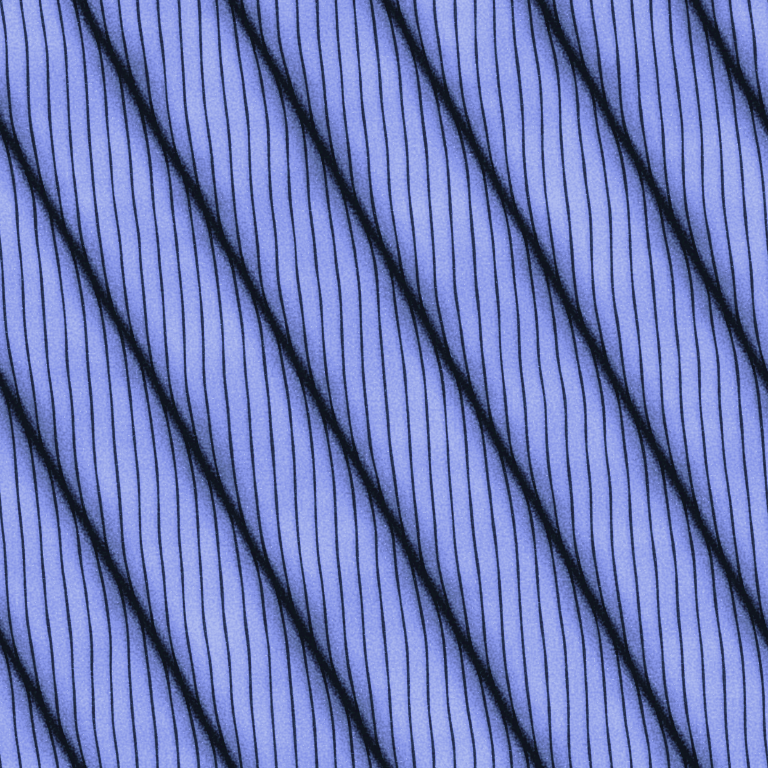
Give the GLSL for this texture, as a Shadertoy shader.

```glsl
// Blue twisted cords in diagonal rows, each wound from fine creased fibres with a woven grain.

const vec2 STRANDS = vec2(5.0, 3.0);    // cords across and down
const vec2 FIBRES = vec2(24.0, -6.0);   // fibre turns across and down
const float STRAND_PHASE = 0.515;
const float TWIST = 1.5;                // S-bend of the fibres inside a cord
const float ROUNDNESS = 0.97;

const vec3 INK = vec3(0.06, 0.08, 0.12);
const vec3 NAVY = vec3(0.21, 0.26, 0.44);
const vec3 SLATE = vec3(0.34, 0.41, 0.62);
const vec3 DENIM = vec3(0.42, 0.48, 0.76);
const vec3 PERIWINKLE = vec3(0.52, 0.58, 0.91);
const vec3 PALE = vec3(0.68, 0.73, 0.94);

float hash(vec2 cell) {
    vec3 q = fract(vec3(cell.xyx) * 0.1031);
    q += dot(q, q.yzx + 33.33);
    return fract((q.x + q.y) * q.z);
}

// Dot product of a lattice gradient with the offset from its corner.
float corner(vec2 cell, vec2 offset, vec2 period, float seed) {
    float angle = 6.2832 * hash(mod(cell, period) + seed);
    return dot(vec2(cos(angle), sin(angle)), offset);
}

// Gradient noise that wraps over the unit square.
float noise(vec2 uv, vec2 period, float seed) {
    vec2 p = uv * period, i = floor(p), f = p - i;
    vec2 w = f * f * f * (f * (f * 6.0 - 15.0) + 10.0);
    vec2 e = vec2(1.0, 0.0);
    float low = mix(corner(i, f, period, seed), corner(i + e.xy, f - e.xy, period, seed), w.x);
    float high = mix(corner(i + e.yx, f - e.yx, period, seed), corner(i + e.xx, f - e.xx, period, seed), w.x);
    return mix(low, high, w.y);
}

float fbm(vec2 uv, float period, float seed) {
    float sum = 0.0, gain = 1.0;
    for (int i = 0; i < 3; i++) {
        sum += gain * noise(uv, vec2(period), seed);
        period *= 2.0;
        seed += 17.0;
        gain *= 0.5;
    }
    return sum;
}

float ramp(float a, float b, float x) {
    return clamp((x - a) / (b - a), 0.0, 1.0);
}

vec3 palette(float tone) {
    vec3 c = mix(INK, NAVY, ramp(0.06, 0.21, tone));
    c = mix(c, SLATE, ramp(0.21, 0.34, tone));
    c = mix(c, DENIM, ramp(0.34, 0.42, tone));
    c = mix(c, PERIWINKLE, ramp(0.42, 0.52, tone));
    return mix(c, PALE, ramp(0.52, 0.70, tone));
}

// Position across a cord: -1 and 1 at its grooves, 0 on its crest.
float strandCoord(vec2 uv) {
    return 2.0 * fract(dot(uv, STRANDS) - STRAND_PHASE) - 1.0;
}

// Fibre coordinate (x) and the length of its gradient (y).
vec2 fibreCoord(vec2 uv, float s) {
    float bend = s * ROUNDNESS;
    float slope = TWIST * ROUNDNESS / sqrt(1.0 - bend * bend);
    vec2 gradient = FIBRES + 2.0 * STRANDS * slope;
    return vec2(dot(uv, FIBRES) + TWIST * asin(bend), length(gradient));
}

// Brightness factor of one fibre: a thin crease, with a wider shadow on its left.
float fibreShade(vec2 fibre, float width, float blur) {
    float w = fract(fibre.x);
    float d = min(w, 1.0 - w) / fibre.y;
    float crease = 1.0 - smoothstep(width - blur, width + blur, d);
    float shadow = 0.80 + 0.20 * smoothstep(0.0, 0.38, 1.0 - w);
    shadow *= 0.90 + 0.10 * smoothstep(0.0, 0.20, w);
    return shadow * (1.0 - 0.72 * crease);
}

void mainImage(out vec4 fragColor, in vec2 fragCoord) {
    vec2 uv = fragCoord / iResolution.xy;
    float pixel = 1.0 / iResolution.y;

    // Cord and fibre layout, gently uneven
    float s = strandCoord(uv + 0.002 * noise(uv, vec2(14.0), 3.0));
    vec2 fibre = fibreCoord(uv, s);
    fibre.x += 0.22 * noise(uv, vec2(9.0), 41.0);
    float edge = 1.0 - abs(s);

    // Rounded body and worn patches
    float tone = mix(0.37, 0.61, smoothstep(0.03, 0.62, edge));
    tone += 0.09 * fbm(uv, 6.0, 5.0) + 0.03 * noise(uv, vec2(8.0, 40.0), 71.0);

    // Creases between fibres
    float creaseWidth = 0.0017 + 0.0008 * noise(uv, vec2(30.0), 23.0);
    tone *= fibreShade(fibre, creaseWidth, max(0.0011, 0.7 * pixel));

    // Woven grain and bright specks
    float grain = noise(uv, vec2(340.0), 11.0) + 0.7 * noise(uv, vec2(210.0, 250.0), 57.0);
    tone += 0.10 * grain * smoothstep(0.0, 0.35, tone);
    tone += 0.16 * smoothstep(0.36, 0.62, noise(uv, vec2(290.0), 91.0));

    // Deep grooves between cords
    float groove = smoothstep(0.015, 0.17, edge + 0.03 * grain);
    tone *= mix(0.16, 1.0, groove);

    // Cool tint where fibres fall into shadow
    vec3 color = palette(tone);
    color.g += 0.03 * grain * (1.0 - ramp(0.3, 0.5, tone));
    fragColor = vec4(clamp(color, 0.0, 1.0), 1.0);
}
```
